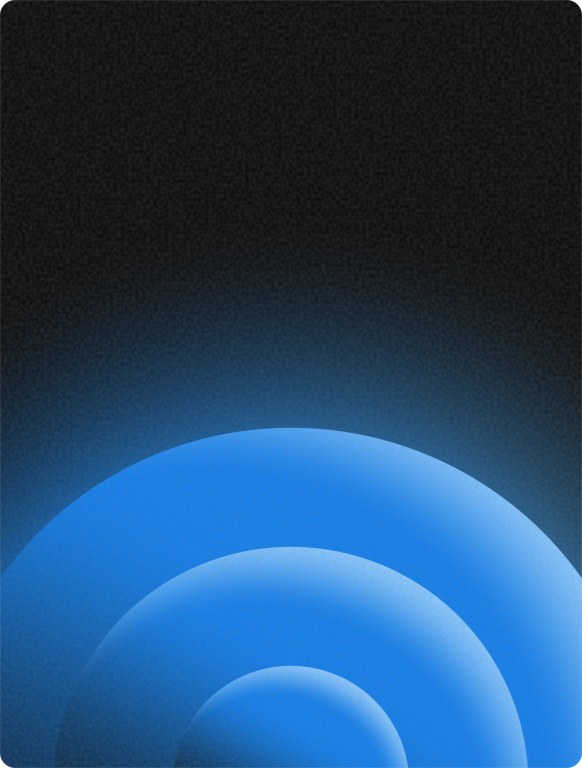
This background is drawn by a Shadertoy shader. Its source:

```glsl
// Three nested blue discs rise from the lower edge of a dark, round-cornered card.
// Each disc has a diagonal ramp and an inset highlight made from an offset circle;
// a radial halo surrounds the largest, and gradient noise adds a grey film grain.

vec2 hashGradient(vec2 cell) {
    vec3 h = fract(cell.xyx * vec3(0.1031, 0.103, 0.0973));
    h += dot(h, h.yzx + 33.33);
    float angle = 6.28318 * fract((h.x + h.y) * h.z);
    return vec2(cos(angle), sin(angle));
}

float gradientNoise(vec2 p) {
    vec2 i = floor(p), f = fract(p);
    vec2 u = f * f * f * (f * (f * 6.0 - 15.0) + 10.0);
    float a = dot(hashGradient(i), f);
    float b = dot(hashGradient(i + vec2(1, 0)), f - vec2(1, 0));
    float c = dot(hashGradient(i + vec2(0, 1)), f - vec2(0, 1));
    float d = dot(hashGradient(i + vec2(1, 1)), f - vec2(1, 1));
    return mix(mix(a, b, u.x), mix(c, d, u.x), u.y);
}

// q is measured from the disc centre in units of its radius
vec3 discColor(vec2 q, vec2 highlightOffset) {
    float ramp = smoothstep(-0.55, 0.5, dot(q, vec2(0.5, 0.87)));
    vec3 color = mix(vec3(0.06, 0.19, 0.31), vec3(0.08, 0.5, 0.92), ramp);
    float highlight = smoothstep(0.98, 1.32, length(q - highlightOffset));
    return mix(color, vec3(0.55, 0.79, 1.0), highlight);
}

void mainImage(out vec4 fragColor, in vec2 fragCoord) {
    vec2 p = fragCoord / iResolution.y;
    float aspect = iResolution.x / iResolution.y;
    float soft = 0.75 / iResolution.y;
    vec2 fromCenter = p - vec2(0.5 * aspect, -0.021);
    float dist = length(fromCenter);

    // Halo: bluer on the left, greyer on the right
    float halo = pow(clamp(1.0 - (dist - 0.464) / 0.27, 0.0, 1.0), 1.6);
    vec3 haloColor = mix(vec3(0.08, 0.35, 0.61), vec3(0.16, 0.36, 0.52), p.x / aspect);
    vec3 color = mix(vec3(0.055, 0.054, 0.052), haloColor, halo);

    // Discs, from the largest to the smallest
    for (int i = 0; i < 3; i++) {
        float radius = 0.464 - 0.155 * float(i);
        vec2 offset = i == 0 ? vec2(-0.25, -0.12) : vec2(-0.15, -0.25);
        float cover = 1.0 - smoothstep(-soft, soft, dist - radius);
        color = mix(color, discColor(fromCenter / radius, offset), cover);
    }

    // Film grain
    float grain = clamp(0.5 + 0.9 * gradientNoise(p * 210.0), 0.0, 1.0);
    color = mix(color, vec3(0.5), 0.16 * grain);

    // Rounded card corners over white
    vec2 halfSize = 0.5 * vec2(aspect, 1.0);
    vec2 corner = abs(p - halfSize) - halfSize + 0.02;
    float card = length(max(corner, 0.0)) - 0.02;
    color = mix(color, vec3(1.0), smoothstep(-soft, soft, card));

    fragColor = vec4(color, 1.0);
}
```
